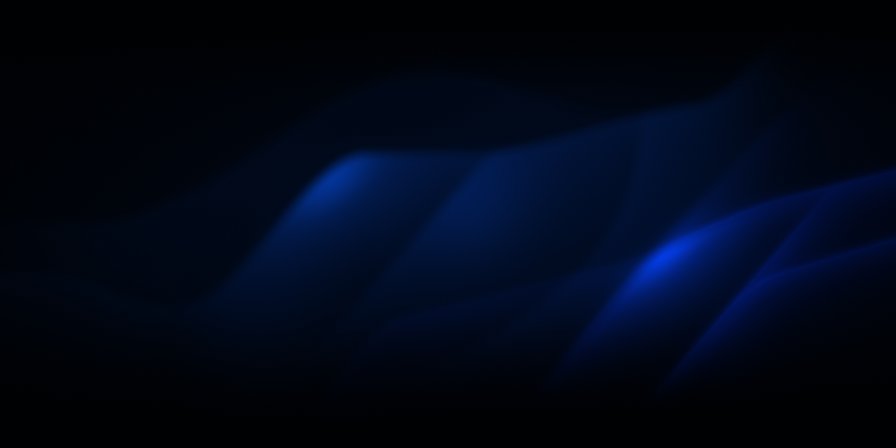
A WebGL 2 fragment shader for this background:

```glsl
#version 300 es
precision highp float;
// Dark blue abstract background: translucent veils with soft glowing folds.

uniform vec2 u_resolution;
out vec4 outColor;

const vec3 NIGHT = vec3(0.0, 0.006, 0.016);
const vec3 STEEL = vec3(0.025, 0.34, 1.0);   // tint of the left and middle veils
const vec3 ROYAL = vec3(0.01, 0.19, 1.0);    // tint of the right veils
const float AMBIENT = 0.085;
const float EDGE_SOFTNESS = 0.012;
const float GRAIN = 0.004;

float hash(vec2 p) {
  return fract(sin(dot(p, vec2(127.1, 311.7))) * 43758.5453);
}

float smin(float a, float b, float k) {
  float h = max(k - abs(a - b), 0.0) / k;
  return min(a, b) - 0.25 * h * h * k;
}

// Elliptic glow whose long axis is turned by the given angle.
float glow(vec2 p, vec2 center, vec2 radius, float angle) {
  float c = cos(angle), s = sin(angle);
  vec2 q = mat2(c, -s, s, c) * (p - center) / radius;
  return exp(-dot(q, q));
}

// Fades in around a and out around b.
float window(float t, float a, float b, float fade) {
  return smoothstep(a - fade, a + fade, t) * (1.0 - smoothstep(b - fade, b + fade, t));
}

// Turns an implicit curve into an approximate distance.
float toDistance(float f) {
  return f / max(length(vec2(dFdx(f), dFdy(f))) * u_resolution.y, 0.001);
}

// Soft step onto the lit side of a fold.
float inside(float d) {
  return smoothstep(-1.5 * EDGE_SOFTNESS, 2.0 * EDGE_SOFTNESS, d);
}

// Veil that rises quickly at its fold and decays across the lit side.
float veil(float d, float depth) {
  return inside(d) * exp(-max(d, 0.0) / depth);
}

// Thin line of light along a fold.
float rim(float d) {
  return exp(-abs(d) / EDGE_SOFTNESS);
}

// Curves that run across the canvas, as heights over x.
float crestHeight(float x) {
  return 0.39 - 0.07 * smoothstep(0.12, 0.36, x) + 0.34 * smoothstep(0.40, 0.82, x)
       + 0.11 * smoothstep(1.05, 1.6, x) + 0.22 * smoothstep(1.55, 1.85, x);
}

float backHeight(float x) {
  return 0.505 + 0.34 * smoothstep(0.2, 0.97, x) - 0.1 * smoothstep(0.95, 1.45, x);
}

float sweepHeight(float x) {
  return 0.388 + 0.25 * (x - 1.3) + 0.055 * smoothstep(1.35, 1.75, x)
       - 0.3 * (1.0 - smoothstep(0.52, 0.9, x));
}

void main() {
  vec2 p = gl_FragCoord.xy / u_resolution.y;
  p.x += 1.0 - 0.5 * u_resolution.x / u_resolution.y;
  float drop = 0.74 - p.y;
  float drop2 = drop * drop;

  // Distances to the folds, positive on the lit side.
  float crest = toDistance(crestHeight(p.x) - p.y);
  float back = toDistance(backHeight(p.x) - p.y);
  float sweep = toDistance(sweepHeight(p.x) - p.y);
  float middle = toDistance(p.x - 0.51 - 0.88 * p.y);
  float bow = toDistance(p.x - 1.43 + 1.05 * drop2 + 1.4 * drop2 * drop2);
  float blade = toDistance(p.x - 1.11 - 0.72 * p.y - 0.17 * p.y * p.y);
  float outer = toDistance(p.x - 1.36 - 0.86 * p.y);
  float tail = toDistance(smin(1.18 * (p.x - 1.363), 0.466 + 0.3 * (p.x - 2.0), 0.06) - p.y);

  // Left and middle veils.
  float steel = AMBIENT * glow(p, vec2(1.1, 0.52), vec2(0.85, 0.33), 0.1);
  steel += 0.045 * veil(back, 0.22) * window(p.x, 0.1, 1.35, 0.3);
  steel += (0.11 * veil(crest, 0.17) + 0.025 * rim(crest)) * window(p.x, 0.5, 1.68, 0.16);
  steel += 0.035 * veil(crest, 0.06) * window(p.x, -0.2, 0.5, 0.25);
  steel += inside(crest) * (0.28 * glow(p, vec2(0.74, 0.605), vec2(0.11, 0.055), 0.65)
         + 0.12 * glow(p, vec2(0.76, 0.57), vec2(0.22, 0.12), 0.5));
  steel += inside(crest) * (0.06 * veil(middle, 0.16) * window(p.y, 0.25, 0.72, 0.18)
         + 0.10 * inside(middle) * glow(p, vec2(1.05, 0.54), vec2(0.14, 0.12), 0.8));
  steel += inside(crest) * 0.06 * veil(bow, 0.16) * window(p.y, 0.22, 0.8, 0.2);

  // Right veils and the bright fold where they cross.
  float royal = (0.06 * veil(sweep, 0.08) + 0.03 * rim(sweep)) * window(p.x, 0.8, 1.6, 0.2);
  royal += (0.17 * veil(sweep, 0.06) + 0.12 * rim(sweep)) * smoothstep(1.4, 1.65, p.x);
  royal += (0.20 * veil(blade, 0.07) + 0.05 * rim(blade)) * window(p.y, 0.2, 0.47, 0.14);
  royal += 0.06 * veil(blade, 0.07) * window(p.y, 0.5, 0.75, 0.1);
  royal += (0.20 * veil(outer, 0.055) + 0.14 * rim(outer)) * window(p.y, 0.17, 0.52, 0.11);
  royal += (0.12 * veil(tail, 0.06) + 0.12 * rim(tail)) * smoothstep(1.55, 1.75, p.x);
  float cross = 0.42 * glow(p, vec2(1.49, 0.445), vec2(0.11, 0.04), 0.75)
              + 0.20 * glow(p, vec2(1.51, 0.43), vec2(0.18, 0.1), 0.7);
  cross *= mix(0.35, 1.0, inside(sweep)) * mix(0.4, 1.0, inside(blade));

  // Darken towards the borders, then tone and dither.
  float border = smoothstep(-0.02, 0.32, p.y) * (1.0 - smoothstep(0.78, 1.02, p.y));
  float lower = smoothstep(0.0, 0.16, p.y);
  vec3 color = NIGHT * (0.4 + 0.6 * border) + STEEL * steel * border;
  color += ROYAL * royal * lower + mix(ROYAL, STEEL, 0.5) * cross;
  color += (hash(gl_FragCoord.xy) - 0.5) * GRAIN;
  outColor = vec4(clamp(color, 0.0, 1.0), 1.0);
}
```
